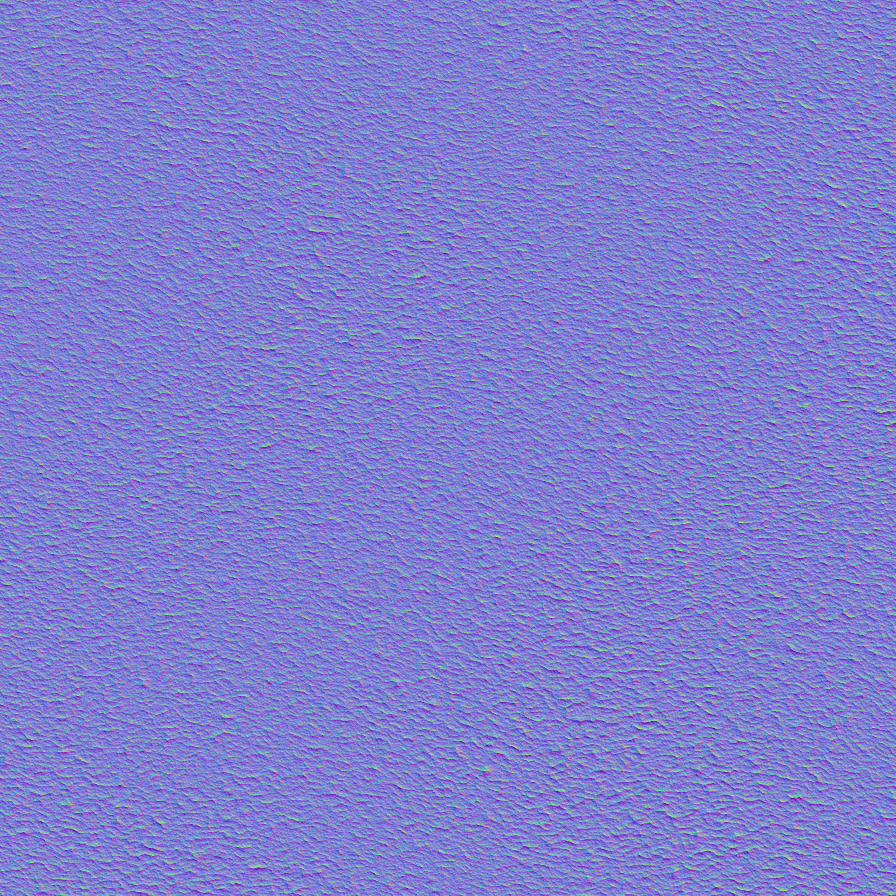
Reproduce this texture map procedurally as a WebGL 2 fragment shader.

```glsl
#version 300 es
precision highp float;

uniform vec2 u_resolution;
out vec4 fragColor;

vec2 hash2(vec2 cell) {
    vec3 q = fract(cell.xyx * vec3(0.1031, 0.1030, 0.0973));
    q += dot(q, q.yzx + 33.33);
    return fract((q.xx + q.yz) * q.zy);
}

mat2 rotation(float angle) {
    float c = cos(angle), s = sin(angle);
    return mat2(c, s, -s, c);
}

// Slope of a field of rounded cells: the offset to the nearest
// seed, blended softly across the creases between cells.
vec2 cellSlope(vec2 p) {
    vec2 base = floor(p);
    vec2 slope = vec2(0.0);
    float total = 0.0;
    for (int y = -1; y <= 1; y++) {
        for (int x = -1; x <= 1; x++) {
            vec2 cell = base + vec2(x, y);
            vec2 offset = p - cell - hash2(cell);
            float weight = exp(-9.0 * dot(offset, offset));
            slope += offset * weight;
            total += weight;
        }
    }
    return slope / total;
}

void main() {
    vec2 uv = gl_FragCoord.xy / u_resolution.y;

    // Creases are shallower towards the upper left
    float depth = 1.0 + 0.2 * (uv.x - uv.y) + 0.1 * sin(uv.x * 9.0 + 2.0 * sin(uv.y * 7.0));

    // Wavy, mostly horizontal wrinkles, leaning down to the right
    mat2 turn = rotation(0.16);
    vec2 p = turn * uv;
    p.y += 0.008 * sin(p.x * 11.0 + 2.0 * sin(p.y * 5.0));
    p += 0.0012 * sin(p.yx * vec2(230.0, 150.0) + 2.0 * sin(p * vec2(97.0, 83.0)));
    vec2 wrinkle = cellSlope(p * vec2(115.0, 225.0) + 40.0) * vec2(1.5, 2.5);
    wrinkle += cellSlope(p * vec2(52.0, 108.0) + 15.0) * vec2(0.5, 0.9);
    vec2 slope = transpose(turn) * wrinkle * depth;

    // Fine grain over the wrinkles
    mat2 grainTurn = rotation(0.6);
    slope += transpose(grainTurn) * cellSlope(grainTurn * uv * 390.0 + 90.0) * 2.2;

    // Soft normal-map colours: red and green tilt, blue height
    vec2 tilt = -slope * vec2(0.11, 0.14);
    float steepness = dot(slope, slope);
    float blue = 0.85 - 0.03 * steepness - dot(tilt, vec2(0.22, 0.18));
    fragColor = vec4(0.5 + tilt.x, 0.5 + tilt.y, blue, 1.0);
}
```
